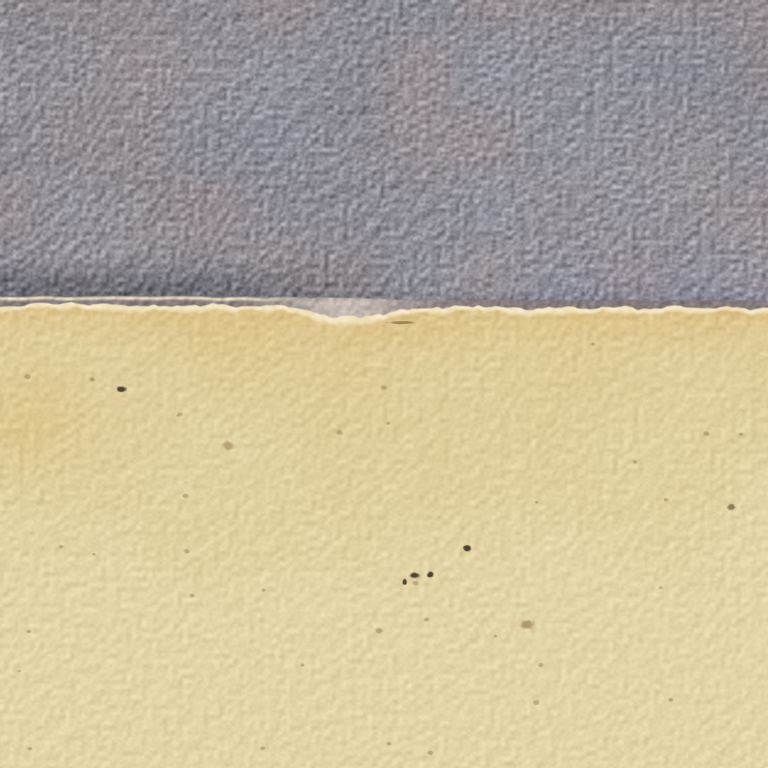
This texture is drawn by a WebGL 2 fragment shader. Its source:

```glsl
#version 300 es
precision highp float;

uniform vec2 u_resolution;
out vec4 fragColor;

const vec3 GREY_DARK = vec3(0.52, 0.51, 0.54);
const vec3 GREY_LIGHT = vec3(0.62, 0.605, 0.63);
const vec3 SHADOW = vec3(0.39, 0.39, 0.42);
const vec3 GAP_PALE = vec3(0.77, 0.73, 0.70);
const vec3 GAP_DARK = vec3(0.52, 0.48, 0.48);
const vec3 PAPER_TOP = vec3(0.865, 0.785, 0.575);
const vec3 PAPER_LOW = vec3(0.885, 0.832, 0.65);
const vec3 OCHRE = vec3(0.85, 0.71, 0.46);
const vec3 FIBRE = vec3(0.97, 0.925, 0.80);
const vec3 INK = vec3(0.20, 0.17, 0.13);
const vec3 BROWN = vec3(0.56, 0.45, 0.28);

float hash(vec2 p) {
  return fract(sin(dot(p, vec2(127.1, 311.7))) * 43758.5453);
}

float noise(vec2 p) {
  vec2 i = floor(p), f = fract(p);
  f = f * f * (3.0 - 2.0 * f);
  return mix(mix(hash(i), hash(i + vec2(1, 0)), f.x),
             mix(hash(i + vec2(0, 1)), hash(i + vec2(1, 1)), f.x), f.y);
}

float fbm(vec2 p) {
  float sum = 0.0, amp = 0.5;
  for (int i = 0; i < 4; i++) {
    sum += amp * noise(p);
    p = p * 2.03 + 17.3;
    amp *= 0.5;
  }
  return sum / 0.9375;
}

float bell(float x, float centre, float width) {
  float d = (x - centre) / width;
  return exp(-d * d);
}

// Embossed speckle, centred on zero
float grain(vec2 p, float scale) {
  vec2 q = p * scale;
  float relief = noise(q) - noise(q + vec2(0.6, -0.7));
  return relief + 0.6 * (noise(q * 1.9 + 31.0) - 0.5);
}

float speck(vec2 p, vec2 centre, vec2 size) {
  float wobble = 0.35 * (noise(p * 260.0) - 0.5);
  return 1.0 - smoothstep(0.5, 1.3, length((p - centre) / size) + wobble);
}

// One faint fleck in some of the cells
float flecks(vec2 p, float cells, float density) {
  vec2 id = floor(p * cells);
  vec2 centre = (id + 0.25 + 0.5 * vec2(hash(id + 3.1), hash(id + 8.7))) / cells;
  float size = mix(0.002, 0.0045, hash(id + 5.3));
  return step(hash(id), density) * speck(p, centre, vec2(size, size * 0.8));
}

// Torn boundary of the cream sheet
float tornEdge(float x) {
  float ragged = 0.005 * (noise(vec2(x * 42.0, 2.0)) - 0.5)
               + 0.003 * (noise(vec2(x * 130.0, 7.0)) - 0.5);
  return 0.603 - 0.004 * smoothstep(0.3, 0.6, x) - 0.014 * bell(x, 0.45, 0.063) + ragged;
}

// Lower boundary of the grey sheet
float greyEdge(float x) {
  return 0.6145 - 0.006 * smoothstep(0.15, 0.75, x)
       + 0.002 * (noise(vec2(x * 35.0, 11.0)) - 0.5);
}

vec3 greySheet(vec2 p, float edge) {
  vec3 col = mix(GREY_DARK, GREY_LIGHT, 0.55 + 0.7 * (fbm(p * 9.0) - 0.5));
  col += vec3(0.018, -0.004, -0.014) * (noise(p * 11.0 + 4.0) - 0.5) * 2.0;
  float h = max(p.y - edge, 0.0);
  float left = 1.0 - smoothstep(0.2, 0.6, p.x);
  float shade = left * 0.65 * bell(h, 0.012, 0.026) + 0.35 * exp(-h / 0.008);
  col = mix(col, SHADOW, shade);
  col += vec3(-0.01, 0.0, 0.03) * smoothstep(0.5, 0.8, p.x) * exp(-h / 0.04);
  return col + 0.17 * grain(p, 165.0);
}

vec3 gapBand(vec2 p, float top) {
  vec3 col = mix(GAP_DARK, GAP_PALE, bell(p.x, 0.45, 0.09));
  float left = 1.0 - smoothstep(0.30, 0.42, p.x);
  col = mix(col, FIBRE * 0.9, left * bell(p.y, top - 0.003, 0.0025));
  return col + 0.10 * grain(p, 170.0);
}

vec3 creamSheet(vec2 p, float edge) {
  float depth = max(edge - p.y, 0.0);
  float blotch = fbm(p * 7.0 + 20.0) - 0.5;
  vec3 col = mix(PAPER_TOP, PAPER_LOW, clamp(depth * 2.6 + 0.15 + blotch, 0.0, 1.0));
  col = mix(col, OCHRE, 0.55 * exp(-depth / 0.024) * (0.6 + 0.8 * noise(p * 13.0)));
  col = mix(col, OCHRE, 0.22 * bell(length(p - vec2(0.06, 0.44)), 0.0, 0.07));
  col += vec3(0.055, 0.06, 0.07) * grain(p, 150.0);
  // Scattered flecks, then the darker marks
  col = mix(col, BROWN, 0.45 * flecks(p, 19.0, 0.16));
  col = mix(col, BROWN, 0.6 * speck(p, vec2(0.687, 0.187), vec2(0.009, 0.006)));
  col = mix(col, BROWN, 0.5 * speck(p, vec2(0.297, 0.420), vec2(0.007, 0.006)));
  col = mix(col, BROWN, 0.8 * speck(p, vec2(0.523, 0.580), vec2(0.016, 0.002)));
  float ink = speck(p, vec2(0.158, 0.493), vec2(0.006, 0.004));
  ink = max(ink, speck(p, vec2(0.540, 0.251), vec2(0.006, 0.004)));
  ink = max(ink, speck(p, vec2(0.560, 0.252), vec2(0.004, 0.004)));
  ink = max(ink, speck(p, vec2(0.527, 0.242), vec2(0.003, 0.004)));
  ink = max(ink, speck(p, vec2(0.608, 0.286), vec2(0.005, 0.004)));
  ink = max(ink, 0.6 * speck(p, vec2(0.952, 0.340), vec2(0.005, 0.004)));
  col = mix(col, INK, 0.85 * ink);
  // Pale exposed fibres along the tear
  float width = 0.005 + 0.005 * noise(vec2(p.x * 60.0, 5.0)) + 0.005 * bell(p.x, 0.45, 0.05);
  float rim = 1.0 - smoothstep(width * 0.4, width * 1.3, depth);
  return mix(col, FIBRE, rim * (0.65 + 0.35 * noise(p * 140.0)));
}

void main() {
  vec2 p = gl_FragCoord.xy / u_resolution;
  float soft = 0.0015;
  float torn = tornEdge(p.x), top = greyEdge(p.x);
  vec3 col = mix(gapBand(p, top), greySheet(p, top), smoothstep(-soft, soft, p.y - top));
  col = mix(creamSheet(p, torn), col, smoothstep(-soft, soft, p.y - torn));
  fragColor = vec4(clamp(col, 0.0, 1.0), 1.0);
}
```
